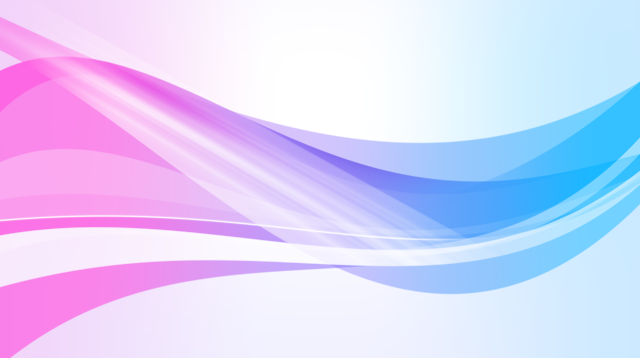
Write a WebGL 1 fragment shader that draws this background.

```glsl
precision highp float;
// Translucent pink, violet and cyan ribbons sweeping across a pale glowing backdrop.
uniform vec2 u_resolution;

#define PINK vec3(1.0, 0.30, 0.87)
#define VIOLET vec3(0.62, 0.49, 0.98)
#define BLUE vec3(0.22, 0.56, 0.98)
#define CYAN vec3(0.02, 0.70, 1.0)
#define SHADE vec3(0.42, 0.34, 0.90)
#define BODY_ALPHA 0.45
#define SHEET_ALPHA 0.80
#define RAY_DENSITY 42.0
#define LINE_WIDTH 0.0028

float hash(float n) {
  n = fract(n * 0.1031);
  n *= n + 33.33;
  return fract(n * (n + n));
}

float noise(float t) {
  float cell = floor(t);
  return mix(hash(cell), hash(cell + 1.0), smoothstep(0.0, 1.0, t - cell));
}

// Quartic through five heights spaced evenly from left to right.
float arc(float x, float a, vec4 h) {
  float t = 4.0 * x;
  vec4 d1 = h - vec4(a, h.xyz);
  vec3 d2 = d1.yzw - d1.xyz;
  vec2 d3 = d2.yz - d2.xy;
  float c2 = t * (t - 1.0) / 2.0;
  float c3 = c2 * (t - 2.0) / 3.0;
  float c4 = c3 * (t - 3.0) / 4.0;
  return a + t * d1.x + c2 * d2.x + c3 * d3.x + c4 * (d3.y - d3.x);
}

// Soft-edged coverage of heights below the given edge.
float below(float y, float edge) {
  float soft = 1.0 / u_resolution.y;
  return smoothstep(-soft, soft, edge - y);
}

float band(float y, float top, float bottom) {
  return below(y, top) * (1.0 - below(y, bottom));
}

float bell(float v, float width) {
  return exp(-v * v / (width * width));
}

vec3 tint(float x) {
  vec3 c = mix(PINK, VIOLET, smoothstep(0.12, 0.52, x));
  c = mix(c, BLUE, smoothstep(0.48, 0.74, x));
  return mix(c, CYAN, smoothstep(0.70, 0.95, x));
}

vec3 backdrop(vec2 p) {
  vec3 c = mix(vec3(1.0, 0.71, 0.95), vec3(1.0), smoothstep(-0.05, 0.45, p.x));
  c = mix(c, vec3(0.62, 0.92, 1.0), smoothstep(0.55, 1.05, p.x));
  float away = length((p - vec2(0.5, 0.72)) * vec2(1.3, 1.0));
  return mix(c, vec3(0.91, 0.91, 1.0), 0.6 * smoothstep(0.05, 0.8, away));
}

void main() {
  vec2 p = gl_FragCoord.xy / u_resolution;
  float x = p.x, y = p.y;
  vec3 hue = tint(x), white = vec3(1.0);
  float right = smoothstep(0.45, 0.75, x);

  // Ribbon edges
  float bodyTop = arc(x, 0.953, vec4(0.760, 0.628, 0.612, 0.772));
  float bodyBottom = arc(x, 0.860, vec4(0.563, 0.274, 0.184, 0.430));
  float innerTop = arc(x, 0.802, vec4(0.779, 0.581, 0.493, 0.570));
  float crestBottom = arc(x, 0.686, vec4(0.740, 0.523, 0.465, 0.558));
  float paleTop = arc(x, 0.547, vec4(0.535, 0.391, 0.372, 0.512));
  float paleBottom = arc(x, 0.442, vec4(0.440, 0.367, 0.349, 0.500));
  float thread = arc(x, 0.384, vec4(0.393, 0.353, 0.335, 0.488));
  float gapTop = arc(x, 0.342, vec4(0.358, 0.312, 0.321, 0.523));
  float gapMiddle = arc(x, 0.295, vec4(0.342, 0.298, 0.307, 0.512));
  float gapBottom = arc(x, 0.198, vec4(0.270, 0.263, 0.274, 0.484));
  float tailBottom = arc(x, -0.023, vec4(0.198, 0.249, 0.302, 0.500));
  float sweepTop = arc(x, 0.326, vec4(0.372, 0.391, 0.488, 0.772));
  float sweepBottom = arc(x, 0.279, vec4(0.279, 0.291, 0.342, 0.616));
  float glintBottom = arc(x, 0.260, vec4(0.260, 0.270, 0.312, 0.570));

  // Main ribbons
  vec3 col = backdrop(p);
  col = mix(col, hue, BODY_ALPHA * band(y, bodyTop, bodyBottom));
  col = mix(col, hue, 0.56 * band(y, innerTop, thread));
  col = mix(col, hue, mix(0.55, 0.25, right) * band(y, innerTop, crestBottom));
  col = mix(col, white, 0.16 * band(y, paleTop, thread) * (1.0 - right));
  col = mix(col, white, 0.14 * band(y, paleTop, paleBottom));
  col = mix(col, hue, 0.72 * band(y, thread, gapTop) * (1.0 - 0.6 * right));
  col = mix(col, hue, 0.62 * band(y, gapBottom, tailBottom));
  float shadow = exp(-max(innerTop - y, 0.0) * 22.0) * bell(x - 0.54, 0.13);
  col = mix(col, SHADE, 0.6 * shadow * below(y, innerTop));

  // Cyan sweep and pale gaps
  col = mix(col, hue, 0.55 * smoothstep(0.62, 0.95, x) * band(y, sweepTop, sweepBottom));
  col = mix(col, white, 0.32 * right * band(y, sweepBottom, glintBottom));
  col = mix(col, white, 0.48 * band(y, gapTop, gapBottom));
  col = mix(col, white, 0.25 * band(y, gapTop, gapMiddle));

  // White sheet with fanned rays beneath a straight diagonal
  float depth = 1.0485 - 0.978 * x - y;
  float fan = depth / (0.75 + 0.5 * x);
  float rays = 0.65 * noise(fan * RAY_DENSITY + 3.0) + 0.35 * noise(fan * RAY_DENSITY * 2.7);
  float sheet = below(0.0, depth) * (1.0 - below(y, max(bodyBottom, gapBottom)));
  sheet *= smoothstep(0.0, 0.2, x) * (1.0 - smoothstep(0.62, 0.86, x));
  float veil = (0.35 + 0.5 * smoothstep(0.0, 0.16, depth)) * (0.6 + 0.6 * rays);
  col = mix(col, white, SHEET_ALPHA * sheet * veil);

  // Magenta streak, pale streak and fine thread
  float streak = bell(depth - 0.065, 0.032) * bell(x - 0.24, 0.13);
  col = mix(col, mix(hue, vec3(0.86, 0.15, 0.88), 0.4), 0.62 * streak * below(y, innerTop));
  col = mix(col, white, 0.5 * bell(depth - 0.135, 0.018) * bell(x - 0.22, 0.2));
  float threadFade = 1.0 - smoothstep(0.6, 0.78, x);
  col = mix(col, white, 0.85 * threadFade * bell(y - thread, LINE_WIDTH));

  gl_FragColor = vec4(col, 1.0);
}
```
